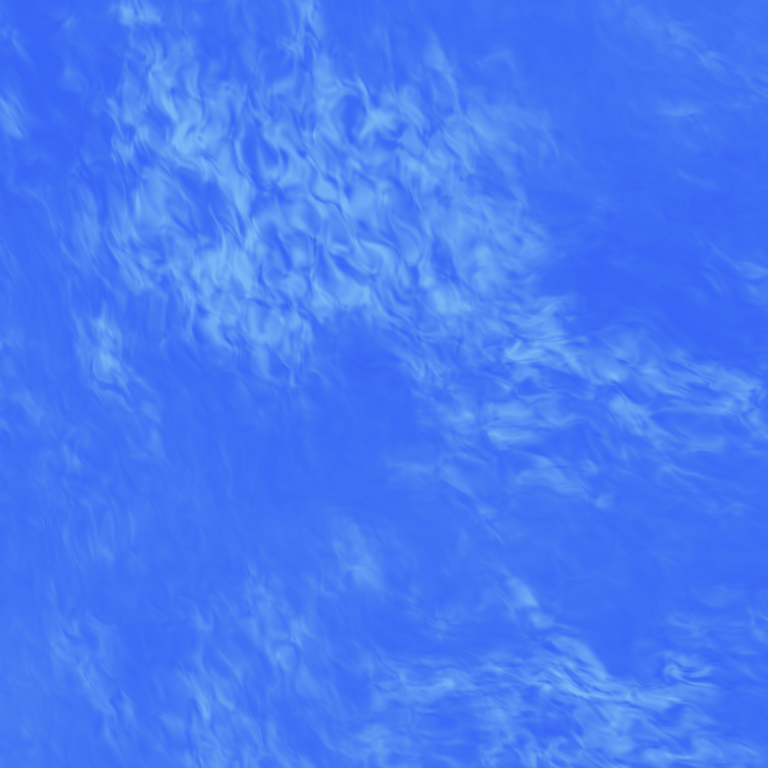
Reproduce this texture procedurally as a three.js fragment shader.

```glsl
// Rippled blue water-like surface with pale, grainy, streaked light patches.
varying vec2 vUv;

#define DEEP_BLUE vec3(0.212, 0.390, 0.965)
#define MID_BLUE vec3(0.300, 0.505, 0.950)
#define PALE_BLUE vec3(0.470, 0.710, 0.965)
#define GRAIN_SCALE 44.0
#define BLOTCH_SCALE 9.0
#define GRAIN_CONTRAST 1.05
#define THREAD_STRENGTH 0.24
#define STEEP_ANGLE -1.15
#define SHALLOW_ANGLE -0.38

float hash(vec2 p) {
  return fract(sin(dot(p, vec2(127.1, 311.7))) * 43758.5453);
}

float noise(vec2 p) {
  vec2 cell = floor(p);
  vec2 f = fract(p);
  f = f * f * (3.0 - 2.0 * f);
  float low = mix(hash(cell), hash(cell + vec2(1.0, 0.0)), f.x);
  float high = mix(hash(cell + vec2(0.0, 1.0)), hash(cell + 1.0), f.x);
  return mix(low, high, f.y);
}

mat2 rotation(float angle) {
  float c = cos(angle);
  float s = sin(angle);
  return mat2(c, -s, s, c);
}

float fbm(vec2 p) {
  float sum = 0.0;
  float weight = 0.533;
  for (int i = 0; i < 4; i++) {
    sum += weight * noise(p);
    p = rotation(0.5) * p * 2.03 + 17.3;
    weight *= 0.5;
  }
  return sum;
}

// Two octaves of fine noise drawn out along one direction.
float grainAlong(vec2 p, float angle) {
  vec2 q = rotation(angle) * p * GRAIN_SCALE * vec2(1.0, 1.9);
  q += 1.3 * vec2(noise(q * 0.7 + 5.0), noise(q * 0.7 + 31.0));
  return 0.62 * noise(q) + 0.38 * noise(q * 2.1 + 9.0);
}

float blotchAlong(vec2 p, float angle) {
  return fbm(rotation(angle) * p * BLOTCH_SCALE * vec2(1.0, 2.2) + 40.0);
}

// Thin bright filaments where the noise crosses its middle value.
float threads(vec2 p, float angle) {
  vec2 q = rotation(angle) * p * vec2(11.0, 24.0);
  float ridge = 1.0 - abs(2.0 * fbm(q + 73.0) - 1.0);
  return pow(ridge, 9.0) * smoothstep(0.45, 0.75, noise(p * 19.0 + 3.0));
}

// Soft tilted ellipse.
float glow(vec2 p, vec2 center, vec2 radius, float angle) {
  vec2 q = rotation(angle) * (p - center) / radius;
  return exp(-dot(q, q));
}

// Broad layout of the lit areas.
float litRegions(vec2 p) {
  float lit = 0.1;
  lit += glow(p, vec2(0.45, 0.73), vec2(0.36, 0.18), -0.85);
  lit += 0.55 * glow(p, vec2(0.86, 0.48), vec2(0.28, 0.11), -0.15);
  lit += 0.68 * glow(p, vec2(0.56, 0.07), vec2(0.36, 0.15), 0.0);
  lit += 0.32 * glow(p, vec2(0.12, 0.70), vec2(0.15, 0.20), 0.0);
  lit -= 0.35 * glow(p, vec2(0.47, 0.43), vec2(0.12, 0.09), -0.8);
  return lit;
}

void main() {
  vec2 p = vUv;
  vec2 warp = vec2(fbm(p * 5.0), fbm(p * 5.0 + 50.0)) - 0.5;
  vec2 bent = p + 0.09 * warp;

  // Streaks run steeply at the left and flatten toward the right.
  float flatness = smoothstep(0.35, 0.8, p.x + 0.25 * (0.5 - p.y) + warp.x * 0.4);
  float grain = mix(grainAlong(bent, STEEP_ANGLE), grainAlong(bent, SHALLOW_ANGLE), flatness);
  float blotch = mix(blotchAlong(bent, STEEP_ANGLE), blotchAlong(bent, SHALLOW_ANGLE), flatness);
  float thread = mix(threads(bent, STEEP_ANGLE), threads(bent, SHALLOW_ANGLE), flatness);

  // Ragged mask of the pale patches.
  float lit = litRegions(p + 0.2 * warp);
  lit += 1.5 * (blotch - 0.5) + 0.8 * (fbm(p * 6.0 + 90.0) - 0.5);
  float patchMask = smoothstep(0.05, 1.15, lit);

  // Smooth haze, grain and filaments add up to one tone.
  float haze = 0.13 + 0.32 * (fbm(p * 3.5 + 20.0) - 0.5);
  haze += 0.10 * glow(p, vec2(0.95, 0.92), vec2(0.25, 0.2), 0.0);
  haze += 0.10 * glow(p, vec2(0.0, 0.12), vec2(0.12, 0.2), 0.0);
  float tone = haze + patchMask * (0.42 + GRAIN_CONTRAST * (grain - 0.5));
  tone += 0.17 * (grain - 0.5) + THREAD_STRENGTH * thread * (0.3 + patchMask);
  tone = clamp(tone, 0.0, 1.0);

  vec3 color = mix(DEEP_BLUE, MID_BLUE, smoothstep(-0.1, 0.5, tone));
  color = mix(color, PALE_BLUE, smoothstep(0.2, 1.05, tone));
  gl_FragColor = vec4(color, 1.0);
}
```
